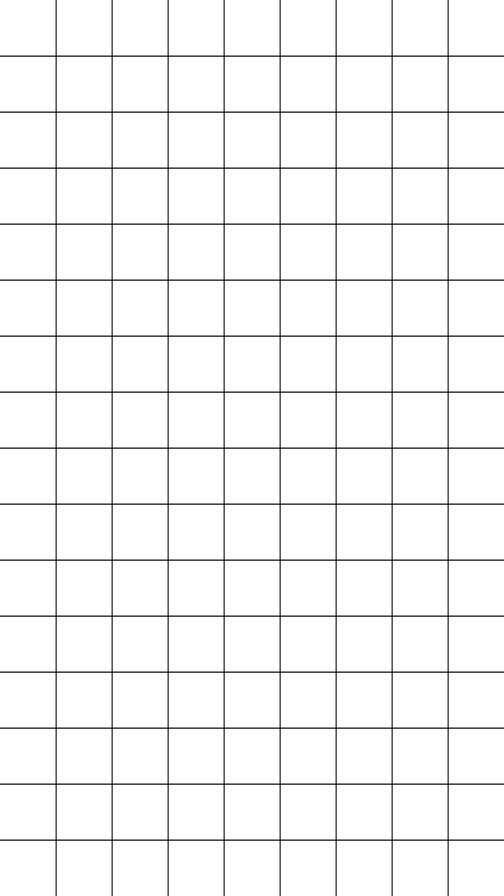
A Shadertoy shader for this pattern:

```glsl
// Draws a plain white sheet ruled with a thin dark square grid.

const vec2 CELLS = vec2(9.0, 16.0);            // repeats across and down
const vec2 LINE_WIDTH = vec2(0.0195, 0.0215);  // in cells: upright, level
const vec2 LINE_SHIFT = vec2(0.0025, -0.0025); // slight offset, in cells
const vec3 PAPER = vec3(1.0);
const vec3 INK = vec3(0.02);

// Signed offset to the nearest inner grid line; the border has no line.
vec2 offsetToLine(vec2 p, vec2 cells) {
    return p - clamp(round(p), vec2(1.0), cells - 1.0);
}

// Exact share of a pixel-wide span that a centred line covers.
vec2 lineCoverage(vec2 offset, vec2 width, vec2 pixel) {
    vec2 upper = min(offset + 0.5 * pixel, 0.5 * width);
    vec2 lower = max(offset - 0.5 * pixel, -0.5 * width);
    return clamp((upper - lower) / pixel, 0.0, 1.0);
}

void mainImage(out vec4 fragColor, in vec2 fragCoord) {
    // Grid space: one unit per cell
    vec2 pixel = CELLS / iResolution.xy;
    vec2 p = fragCoord * pixel - LINE_SHIFT;

    // Union of upright and level lines
    vec2 cover = lineCoverage(offsetToLine(p, CELLS), LINE_WIDTH, pixel);
    float ink = 1.0 - (1.0 - cover.x) * (1.0 - cover.y);

    fragColor = vec4(mix(PAPER, INK, ink), 1.0);
}
```
